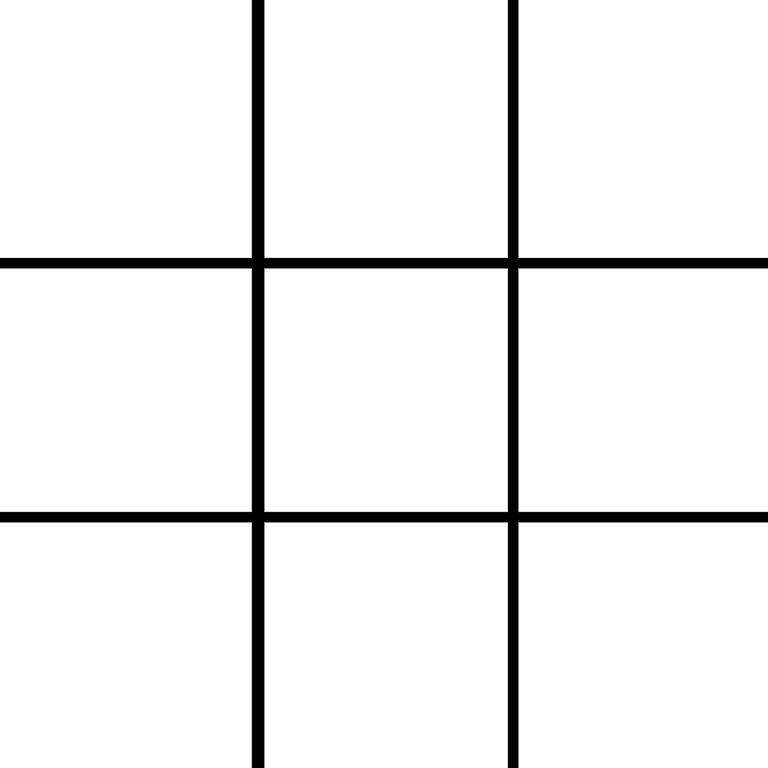
Write a three.js fragment shader that draws this pattern.

```glsl
// Three by three white cells parted by two black rules each way.
// Each axis snaps to its nearest inner rule, clamped so the outer border
// stays open; the first upright rule is slightly heavier than the rest.

varying vec2 vUv;

const vec3 PAPER = vec3(1.0);
const vec3 INK = vec3(0.0);
const float CELLS = 3.0;                          // cells across and down
const vec2 FIRST_RULE = vec2(0.3361, 0.3266);     // centre of the first rule on each axis
const vec2 RULE_SPACING = vec2(0.3321, 0.3307);   // distance between rule centres
const vec2 RULE_WIDTH = vec2(0.0138, 0.0137);     // upright, level
const float HEAVY_EXTRA = 0.0026;                 // added width of the first upright rule
const float EDGE_SOFTNESS = 0.002;                // width of the smoothed edge

// Index of the nearest rule on each axis, inner rules only.
vec2 nearestRule(vec2 p) {
  vec2 index = floor((p - FIRST_RULE) / RULE_SPACING + 0.5);
  return clamp(index, 0.0, CELLS - 2.0);
}

// Signed distance to the rules: x for upright, y for level.
vec2 ruleDistance(vec2 p) {
  vec2 index = nearestRule(p);
  vec2 width = RULE_WIDTH;
  width.x += HEAVY_EXTRA * (1.0 - step(0.5, index.x));
  return abs(p - FIRST_RULE - index * RULE_SPACING) - 0.5 * width;
}

void main() {
  vec2 d = ruleDistance(vUv);
  float grid = min(d.x, d.y);

  // Ink coverage with a smoothed edge
  float ink = 1.0 - smoothstep(-0.5 * EDGE_SOFTNESS, 0.5 * EDGE_SOFTNESS, grid);
  gl_FragColor = vec4(mix(PAPER, INK, ink), 1.0);
}
```
